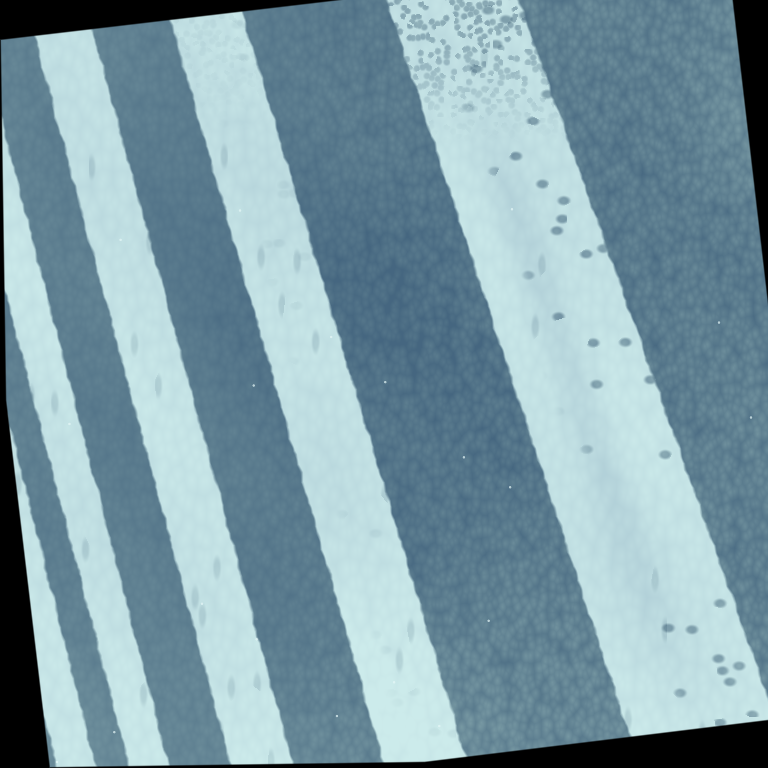
Reproduce this texture procedurally as a Shadertoy shader.

```glsl
// Worn road-crossing stripes seen at an angle, inside a tilted dark-bordered frame.
// Stripe edges follow a perspective law a + b / (k + d) over the stripe index k;
// cellular noise and layered sines give the asphalt grain, chips and faded paint.

const vec3 ASPHALT_DARK  = vec3(0.27, 0.40, 0.50);
const vec3 ASPHALT_MID   = vec3(0.36, 0.49, 0.56);
const vec3 ASPHALT_LIGHT = vec3(0.47, 0.60, 0.64);
const vec3 PAINT_DULL    = vec3(0.70, 0.82, 0.85);
const vec3 PAINT_BRIGHT  = vec3(0.80, 0.92, 0.92);
const int STRIPES = 5;

vec2 hash2(vec2 p) {
    vec3 q = fract(p.xyx * vec3(0.1031, 0.1030, 0.0973));
    q += dot(q, q.yzx + 33.33);
    return fract((q.xx + q.yz) * q.zy);
}

// Cellular noise: x = distance to the nearest seed, y = random id of that seed.
vec2 cells(vec2 p) {
    vec2 base = floor(p), nearest = vec2(9.0, 0.0);
    for (int j = -1; j <= 1; j++)
    for (int i = -1; i <= 1; i++) {
        vec2 c = base + vec2(i, j);
        vec2 h = hash2(c);
        float d = length(c + h - p);
        if (d < nearest.x) nearest = vec2(d, fract(h.x * 17.0 + h.y * 43.0));
    }
    return nearest;
}

// Soft spots around a random share of the seeds.
float spots(vec2 p, float share, float radius) {
    vec2 c = cells(p);
    return step(1.0 - share, c.y) * (1.0 - smoothstep(radius * 0.4, radius, c.x));
}

// Smooth cloudiness in about -1..1.
float clouds(vec2 p) {
    return (sin(p.x + 1.7 * sin(p.y * 0.8)) + sin(p.y * 1.3 + 1.4 * sin(p.x * 1.1))
          + sin(p.x * 2.3 - p.y * 1.9)) / 3.0;
}

// Signed distance to the line a-b, positive on its right as y points down.
float side(vec2 p, vec2 a, vec2 b) {
    vec2 d = normalize(b - a);
    return d.x * (p.y - a.y) - d.y * (p.x - a.x);
}

float frameDistance(vec2 p) {
    float d = side(p, vec2(0.0, 0.052), vec2(0.443, 0.0));
    d = min(d, side(p, vec2(0.954, 0.0), vec2(1.0, 0.395)));
    d = min(d, side(p, vec2(1.0, 0.9375), vec2(0.553, 0.992)));
    d = min(d, side(p, vec2(0.553, 0.992), vec2(0.065, 0.999)));
    d = min(d, side(p, vec2(0.065, 1.0), vec2(0.008, 0.521)));
    return min(d, side(p, vec2(0.008, 0.521), vec2(0.001, 0.052)));
}

// Left and right x of stripe k at height y; k = 0 is the widest.
vec2 stripeEdges(float k, float y) {
    float left  = -0.766 + 4.300 / (k + 3.387) + y * (0.256 + 0.074 * exp(-0.85 * k));
    float right = -0.704 + 3.971 / (k + 2.880) + y * (0.245 + 0.113 * exp(-0.70 * k));
    return vec2(left, right - 0.0099 * mod(k, 2.0));
}

vec3 asphalt(vec2 p) {
    float fine = cells(p * vec2(115.0, 80.0)).x - 0.45;
    float coarse = cells(p * vec2(48.0, 36.0) + 7.0).x - 0.45;
    vec2 q = p - vec2(0.52, 0.42);
    float tone = 0.56 - 0.36 * exp(-9.0 * dot(q, q)) + 0.10 * clouds(p * 11.0);
    tone -= mix(0.25, 0.65, smoothstep(0.2, 0.7, p.x)) * (0.6 * fine + 0.5 * coarse);
    tone += 0.28 * smoothstep(0.85, 1.0, p.x) * smoothstep(0.35, 0.0, p.y);
    tone += 0.12 * smoothstep(0.7, 1.0, p.y);
    vec3 c = mix(ASPHALT_DARK, ASPHALT_MID, clamp(tone * 2.0, 0.0, 1.0));
    return mix(c, ASPHALT_LIGHT, clamp(tone * 2.0 - 1.0, 0.0, 1.0));
}

// across runs 0..1 over the stripe; near is 1 on the widest stripe and fades leftward.
vec3 paint(vec2 p, float across, float near, vec3 road) {
    float tone = 0.58 + 0.22 * clouds(p * 9.0 + 2.0) + 0.25 * smoothstep(0.5, 1.0, p.y);
    tone -= 0.35 * (cells(p * vec2(75.0, 45.0)).x - 0.45);
    float track = exp(-40.0 * pow(across - 0.43, 2.0));
    tone -= 0.55 * near * track * smoothstep(0.1, 0.3, p.y) * smoothstep(1.0, 0.6, p.y);
    vec3 c = mix(PAINT_DULL, PAINT_BRIGHT, clamp(tone, 0.0, 1.0));
    float worn = near * smoothstep(0.20, 0.02, p.y);
    float wear = 0.55 * worn * spots(p * 125.0, 0.5, 0.75);
    wear += 0.65 * near * smoothstep(0.2, 0.5, across) * spots(p * vec2(42.0, 58.0), 0.09, 0.45);
    wear += 0.20 * spots(p * vec2(60.0, 20.0) + 5.0, 0.05, 0.4);
    return mix(c, road, clamp(wear, 0.0, 0.8));
}

void mainImage(out vec4 fragColor, in vec2 fragCoord) {
    vec2 p = fragCoord / iResolution.xy;
    p.y = 1.0 - p.y;
    float pixel = 1.0 / min(iResolution.x, iResolution.y);
    float soft = max(pixel, 0.0022);
    vec3 road = asphalt(p);
    vec3 color = road;

    // Stripes with slightly ragged edges.
    float ragged = 0.003 * (cells(p * 70.0).x - 0.45) + 0.0008 * sin(p.y * 90.0);
    for (int i = 0; i < STRIPES; i++) {
        float k = float(i);
        vec2 e = stripeEdges(k, p.y);
        float d = min(p.x - e.x, e.y - p.x) * 0.95 + ragged;
        float across = (p.x - e.x) / (e.y - e.x);
        if (d > -soft)
            color = mix(color, paint(p, across, exp(-2.0 * k), road), smoothstep(-soft, soft, d));
    }

    // Rare bright flecks, then the dark border.
    color = mix(color, vec3(0.9, 0.97, 0.97), 0.7 * spots(p * 40.0 + 3.0, 0.015, 0.09));
    fragColor = vec4(color * smoothstep(-pixel, pixel, frameDistance(p)), 1.0);
}
```
